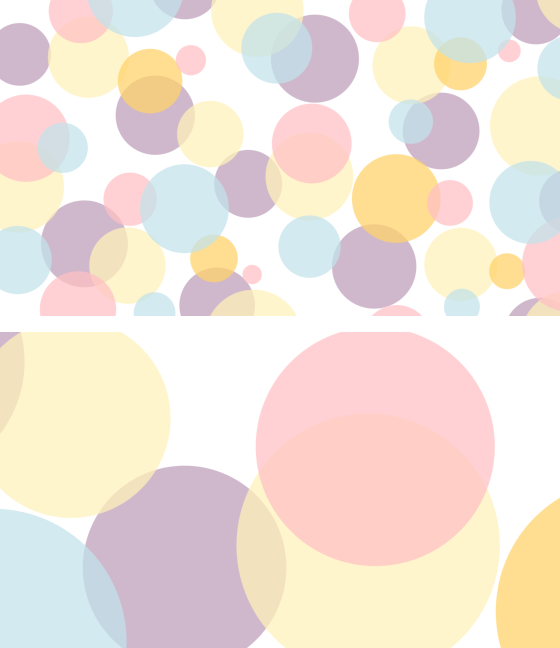
Top: the whole. Bottom: its middle third, enlarged.
This pattern is drawn by a Shadertoy shader. Its source:

```glsl
const float CELL = 0.203;          // grid spacing, in canvas heights
const float JITTER = 0.62;         // spread of a centre within its cell
const float SHOW_THROUGH = 0.27;   // how much of the lower discs stays visible
const vec2 GRID_SHIFT = vec2(3.37, 7.62);
const vec2 SIZE_STEP = vec2(0.382, 0.171);
const vec3 PAPER = vec3(1.0);

// Disc colours as seen on paper, from the lowest layer to the highest
const int LAYERS = 5;
const vec3 TINTS[LAYERS] = vec3[LAYERS](
    vec3(0.81, 0.72, 0.80),        // mauve
    vec3(1.00, 0.96, 0.80),        // cream
    vec3(1.00, 0.87, 0.57),        // amber
    vec3(1.00, 0.82, 0.83),        // pink
    vec3(0.825, 0.918, 0.94));     // pale blue

// Smallest and largest radius of each layer; below zero a cell stays empty
const vec2 RADII[LAYERS] = vec2[LAYERS](
    vec2(0.098, 0.142),
    vec2(0.105, 0.162),
    vec2(-0.060, 0.145),
    vec2(0.025, 0.157),
    vec2(0.055, 0.158));

vec2 hash22(vec2 p) {
    vec3 q = fract(p.xyx * vec3(0.1031, 0.1030, 0.0973));
    q += dot(q, q.yzx + 33.33);
    return fract((q.xx + q.yz) * q.zy);
}

// Diagonal colouring keeps discs of one tint apart
int layerOf(vec2 cell) {
    return int(mod(cell.x + 2.0 * cell.y + 0.5, float(LAYERS)));
}

// Coverage of the disc that belongs to a cell
float disc(vec2 p, vec2 cell, vec2 radii, float pixel) {
    vec2 centre = (cell + 0.5 + JITTER * (hash22(cell) - 0.5)) * CELL;
    float radius = mix(radii.x, radii.y, fract(dot(cell, SIZE_STEP)));
    float dist = length(p - centre) - radius;
    return step(0.02, radius) * (1.0 - smoothstep(-0.75 * pixel, 0.75 * pixel, dist));
}

void mainImage(out vec4 fragColor, in vec2 fragCoord) {
    float pixel = 1.0 / iResolution.y;
    vec2 p = fragCoord * pixel + GRID_SHIFT * CELL;
    vec2 home = floor(p / CELL);
    vec3 color = PAPER;

    // Stack the translucent layers from bottom to top
    for (int layer = 0; layer < LAYERS; layer++) {
        for (int y = -1; y <= 1; y++) {
            for (int x = -1; x <= 1; x++) {
                vec2 cell = home + vec2(x, y);
                if (layerOf(cell) != layer) continue;
                vec3 glazed = TINTS[layer] - SHOW_THROUGH * (PAPER - color);
                color = mix(color, glazed, disc(p, cell, RADII[layer], pixel));
            }
        }
    }

    fragColor = vec4(color, 1.0);
}
```
